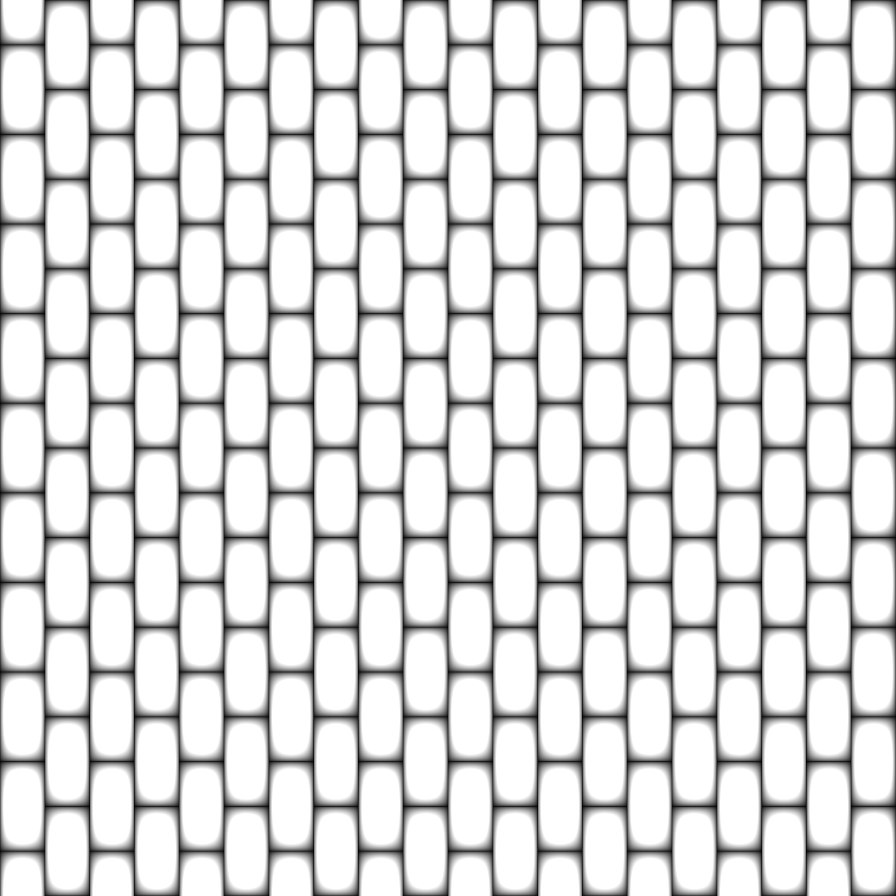
This pattern is drawn by a Shadertoy shader. Its source:

```glsl
// Upright white bricks in 20 columns of 10, alternate columns shifted by half a brick.
// Each brick is shaded by the square root of a product of two parabolas, which falls
// to black at the joints and is clipped to a flat white, barrel-shaped core.

const vec2 BRICK_COUNT = vec2(20.0, 10.0); // even columns, so the stagger wraps
const float STAGGER = 0.5;                 // shift of even columns, in bricks
const float SHADE_GAIN = 53.0;             // higher means thinner dark joints
const float SHADE_POWER = 0.5;

// Position inside the brick, 0 to 1 on both axes
vec2 staggeredCell(vec2 uv, vec2 count, float stagger) {
    vec2 grid = uv * count;
    float isEven = 1.0 - mod(floor(grid.x), 2.0);
    grid.y += stagger * isEven;
    return fract(grid);
}

// Brightness: zero on the cell border, one across the core
float pillowShade(vec2 cell, float gain, float power) {
    vec2 bulge = cell * (1.0 - cell);
    return pow(clamp(gain * bulge.x * bulge.y, 0.0, 1.0), power);
}

void mainImage(out vec4 fragColor, in vec2 fragCoord) {
    vec2 uv = fragCoord / iResolution.xy;
    vec2 cell = staggeredCell(uv, BRICK_COUNT, STAGGER);
    float shade = pillowShade(cell, SHADE_GAIN, SHADE_POWER);
    fragColor = vec4(vec3(shade), 1.0);
}
```
